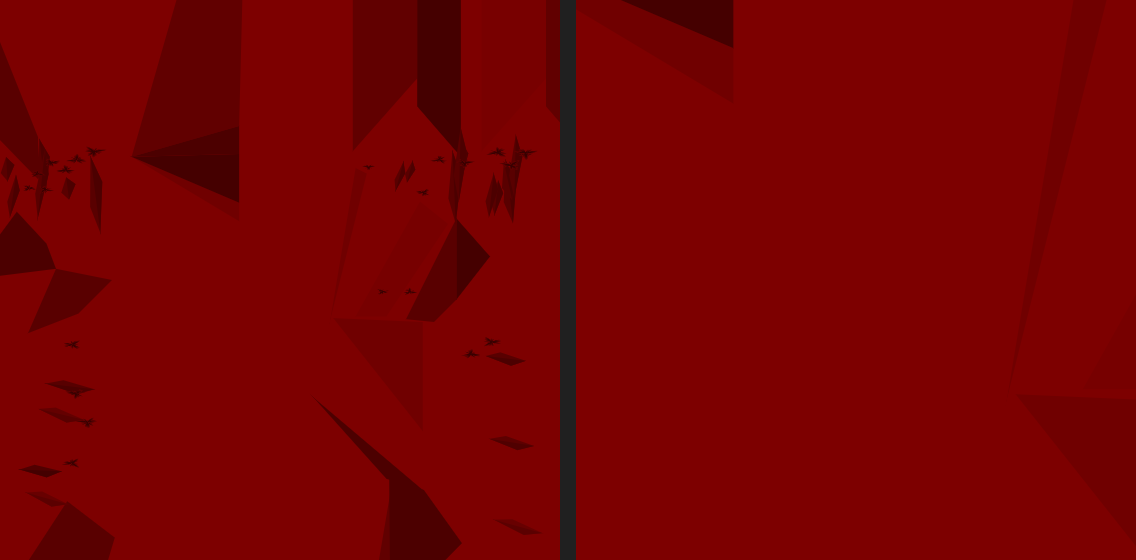
Left: the whole. Right: its middle third, enlarged.
Give the GLSL for this background, as a WebGL 2 fragment shader.

```glsl
#version 300 es
precision highp float;
// Flat red ground broken by hard-edged dark facets: a fan, tall panes and crystals.
// Convex shapes are cut from half-planes; loops scatter splinters and ragged debris
// along an upper band and down both sides, leaving the centre empty.

uniform vec2 u_resolution;
out vec4 fragColor;

// Red levels, the only channel in use
const float GROUND = 0.49;
const float FAINT = 0.44;
const float SOFT = 0.38;
const float MID = 0.35;
const float DEEP = 0.30;
const float DARK = 0.27;
const float CORE = 0.22;

const float BAND_Y = 0.695;      // height of the splinter band
const int PANES = 4;
const int SPLINTERS = 16;
const int SLIVERS = 7;
const int DEBRIS = 22;
const float PANE_STEP = 0.115;
const vec2 FAN_TIP = vec2(0.235, 0.72);
const float FAN_EDGE = 0.427;

float red;      // running red level
float pixel;    // one pixel in canvas units
vec2 p;         // current canvas position

vec2 hash2(float n) {
    return fract(sin(vec2(n * 12.9898 + 1.7, n * 78.233 + 4.1)) * 4375.85);
}

// Signed distance to the line a-b, negative on its left
float edge(vec2 q, vec2 a, vec2 b) {
    vec2 e = b - a;
    return dot(q - a, vec2(e.y, -e.x)) / length(e);
}

// Convex shapes, corners counter-clockwise
float tri(vec2 q, vec2 a, vec2 b, vec2 c) {
    return max(edge(q, a, b), max(edge(q, b, c), edge(q, c, a)));
}

float quad(vec2 q, vec2 a, vec2 b, vec2 c, vec2 d) {
    return max(max(edge(q, a, b), edge(q, b, c)), max(edge(q, c, d), edge(q, d, a)));
}

void paint(float dist, float shade) {
    red = mix(red, shade, clamp(0.5 - dist / pixel, 0.0, 1.0));
}

// Lopsided kite with a crease along its axis
void kite(vec2 centre, float angle, vec2 size, float shade) {
    vec2 axis = vec2(cos(angle), sin(angle));
    vec2 q = p - centre;
    q = vec2(dot(q, axis), dot(q, vec2(-axis.y, axis.x)));
    float d = quad(q, vec2(-size.x, 0.0), vec2(0.3, -1.0) * size,
                   vec2(size.x, 0.0), vec2(-0.3, 0.8) * size);
    paint(d, shade);
    paint(max(d, q.y), shade - 0.05);
}

// Small flat blot, its outline roughened by layered sines
void debris(vec2 centre, float radius, float seed) {
    vec2 q = (p - centre) / (radius * vec2(1.0, 0.5));
    float a = atan(q.y, q.x);
    float rough = 0.28 * sin(3.0 * a + seed) + 0.2 * sin(7.0 * a + 2.3 * seed)
                + 0.12 * sin(13.0 * a + 4.1 * seed);
    float d = (length(q) - 0.8 - rough) * radius * 0.5;
    paint(d, SOFT);
    paint(d + radius * 0.12, DEEP);
    paint(d + radius * 0.25, CORE);
}

void drawFan() {
    float heights[4] = float[](0.605, 0.638, 0.725, 0.775);
    float shades[3] = float[](FAINT, DARK, DEEP);
    paint(quad(p, FAN_TIP, vec2(FAN_EDGE, heights[3]), vec2(0.433, 1.01), vec2(0.318, 1.01)), SOFT);
    for (int i = 0; i < 3; i++)
        paint(tri(p, FAN_TIP, vec2(FAN_EDGE, heights[i]), vec2(FAN_EDGE, heights[i + 1])), shades[i]);
}

// Tall panes hanging from the top, feet slanting by turns
void drawPanes() {
    float shades[PANES] = float[](SOFT, DARK, 0.47, SOFT);
    for (int i = 0; i < PANES; i++) {
        float odd = float(i % 2);
        float x0 = 0.63 + PANE_STEP * float(i);
        float x1 = x0 + mix(PANE_STEP, 0.078, odd);
        float foot = mix(0.73, 0.81, odd);
        paint(quad(p, vec2(x0, foot), vec2(x1, mix(0.86, 0.72, odd)),
                   vec2(x1, 1.01), vec2(x0, 1.01)), shades[i]);
    }
}

void drawCrystals() {
    // Right: pale beams and sheet, then the two-faced crystal
    paint(quad(p, vec2(0.635, 0.435), vec2(0.69, 0.435), vec2(0.8, 0.6), vec2(0.75, 0.64)), 0.465);
    paint(tri(p, vec2(0.59, 0.43), vec2(0.655, 0.69), vec2(0.635, 0.7)), FAINT);
    paint(tri(p, vec2(0.595, 0.432), vec2(0.755, 0.23), vec2(0.755, 0.425)), FAINT);
    paint(quad(p, vec2(0.725, 0.43), vec2(0.775, 0.425), vec2(0.815, 0.465), vec2(0.815, 0.61)), MID);
    paint(tri(p, vec2(0.815, 0.465), vec2(0.875, 0.542), vec2(0.815, 0.61)), DARK);
    // Lower right: long spike on a broad base
    paint(tri(p, vec2(0.56, 0.29), vec2(0.69, 0.145), vec2(0.755, 0.125)), DEEP);
    paint(tri(p, vec2(0.675, -0.01), vec2(0.697, -0.01), vec2(0.697, 0.12)), SOFT);
    paint(quad(p, vec2(0.697, -0.1), vec2(0.825, 0.03), vec2(0.757, 0.125), vec2(0.695, 0.147)), DEEP);
    // Left: corner blade, two crystals and a low mound
    paint(quad(p, vec2(-0.01, 0.76), vec2(0.068, 0.68), vec2(0.068, 0.755), vec2(-0.01, 0.95)), MID);
    paint(quad(p, vec2(-0.06, 0.5), vec2(0.1, 0.52), vec2(0.083, 0.565), vec2(0.03, 0.622)), DEEP);
    paint(quad(p, vec2(0.05, 0.405), vec2(0.14, 0.44), vec2(0.2, 0.5), vec2(0.1, 0.52)), MID);
    paint(quad(p, vec2(0.045, -0.01), vec2(0.19, -0.01), vec2(0.205, 0.04), vec2(0.12, 0.105)), MID);
}

// Side positions: left strip or right strip, kept off the centre
float sideX(float t, bool right) { return right ? mix(0.64, 0.98, t) : mix(0.01, 0.2, t); }

void drawScatter() {
    for (int i = 0; i < SPLINTERS; i++) {
        vec2 h = hash2(float(i)), k = hash2(float(i) + 40.0);
        vec2 c = vec2(sideX(h.x, i % 3 > 0), BAND_Y + 0.08 * (h.y - 0.6));
        kite(c, 1.57 + 0.6 * (k.x - 0.6), vec2(mix(0.02, 0.07, k.y * k.y), mix(0.007, 0.017, k.x)), MID);
    }
    for (int i = 0; i < SLIVERS; i++) {
        vec2 h = hash2(float(i) + 80.0);
        vec2 c = vec2(i % 3 == 0 ? 0.9 + 0.05 * h.x : 0.05 + 0.17 * h.x, 0.06 + 0.05 * float(i));
        kite(c, -0.35 * h.y, vec2(0.035 + 0.02 * h.x, 0.012), mix(DEEP, FAINT, h.y));
    }
    for (int i = 0; i < DEBRIS; i++) {
        vec2 h = hash2(float(i) + 120.0);
        bool inBand = i % 5 < 3;
        float x = sideX(h.x, i % 2 == 0);
        float y = inBand ? BAND_Y + 0.09 * (h.y - 0.6) : mix(0.03, 0.5, h.y);
        debris(vec2(x, y), mix(0.008, 0.018, h.x), float(i) * 1.9);
    }
}

void main() {
    p = gl_FragCoord.xy / u_resolution;
    pixel = 1.0 / min(u_resolution.x, u_resolution.y);
    red = GROUND;
    drawPanes();
    drawFan();
    drawCrystals();
    drawScatter();
    fragColor = vec4(red, 0.0, 0.0, 1.0);
}
```
